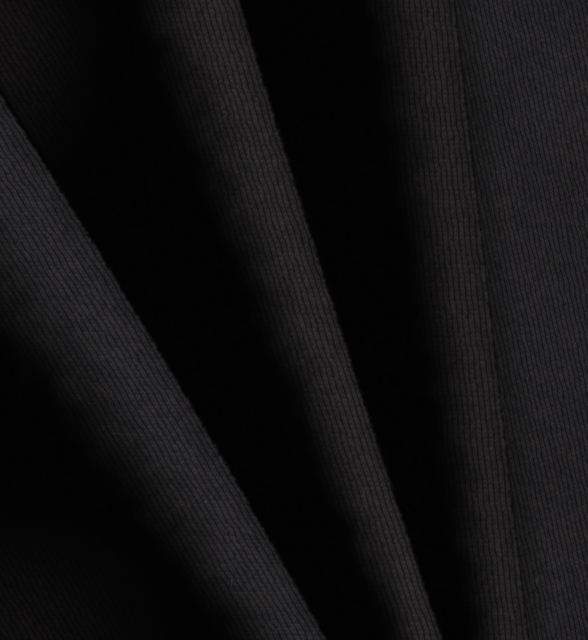
This texture is drawn by a Shadertoy shader. Its source:

```glsl
// Dark knitted cloth gathered into three soft folds beside a flat panel.
// Each fold is a curved crest with a crisp right side and a slow fade to the left;
// a stitch pattern follows every crest, with noise for lint and uneven yarn.

const float TAU = 6.2831853;

float hash(vec2 p) {
    return fract(sin(dot(p, vec2(127.1, 311.7))) * 43758.5453);
}

float noise(vec2 p) {
    vec2 cell = floor(p), f = fract(p);
    f = f * f * (3.0 - 2.0 * f);
    float low = mix(hash(cell), hash(cell + vec2(1, 0)), f.x);
    float high = mix(hash(cell + vec2(0, 1)), hash(cell + vec2(1, 1)), f.x);
    return mix(low, high, f.y);
}

float fbm(vec2 p) {
    float sum = 0.0, gain = 0.5;
    for (int i = 0; i < 4; i++) {
        sum += gain * noise(p);
        p = p * 2.03 + 17.0;
        gain *= 0.5;
    }
    return sum;
}

// Columns of V-shaped stitches, one stitch per unit square.
float knit(vec2 p) {
    p += 0.35 * (vec2(noise(p * 0.4), noise(p * 0.4 + 40.0)) - 0.5);
    float side = abs(fract(p.x) - 0.5);
    float groove = smoothstep(0.5, 0.22, side);
    float loops = 0.5 + 0.5 * cos(TAU * (p.y + 1.3 * side));
    float yarn = hash(floor(vec2(p.x * 2.0, p.y)));
    return 0.62 + 0.34 * groove + 0.2 * loops * groove + 0.22 * (yarn - 0.5);
}

// Crest position at height y: foot, slope and bend.
float crest(float y, vec3 curve) {
    return curve.x + y * (curve.y + y * curve.z);
}

// Light on one fold; span gives its width at the foot and the growth with height.
float foldLight(vec2 p, vec3 curve, vec2 span) {
    float slope = curve.y + 2.0 * curve.z * p.y;
    float facing = inversesqrt(1.0 + slope * slope);
    float inside = crest(p.y, curve) - p.x;
    float fuzz = 0.004 * (noise(p * 190.0) - 0.5);
    float edge = smoothstep(-0.002, 0.006, inside * facing + fuzz);
    float depth = inside / (span.x + span.y * p.y);
    depth += 0.22 * (fbm(p * 28.0) - 0.47);
    float fade = smoothstep(1.12, 0.3, depth);
    float rim = mix(0.82, 1.0, smoothstep(0.0, 0.22, depth));
    return edge * fade * rim;
}

// Stitch pattern aligned with a crest.
float foldKnit(vec2 p, vec3 curve) {
    float slope = curve.y + 2.0 * curve.z * p.y;
    float facing = inversesqrt(1.0 + slope * slope);
    float across = (p.x - crest(p.y, curve)) * facing;
    return knit(vec2(across / 0.0088, p.y / facing / 0.0072));
}

vec3 fold(vec2 p, vec3 curve, vec2 span, vec3 tint) {
    return tint * foldLight(p, curve, span) * foldKnit(p, curve);
}

// Flat panel right of the seam, with finer slanted stitches.
vec3 panel(vec2 p, float seamX, vec3 tint) {
    float offset = p.x - seamX;
    float cover = smoothstep(-0.001, 0.003, offset);
    float shade = mix(0.72, 1.0, smoothstep(0.0, 0.05, offset));
    vec2 slanted = vec2(offset + 0.1 * p.y, p.y + 0.55 * offset);
    float broad = 0.85 + 0.32 * fbm(p * vec2(9.0, 6.0));
    return tint * cover * shade * broad * knit(slanted / vec2(0.0076, 0.0066));
}

void mainImage(out vec4 fragColor, in vec2 fragCoord) {
    vec2 p = fragCoord / iResolution.y;

    vec3 leftCrest = vec3(0.512, -0.56, -0.0436);
    vec3 middleCrest = vec3(0.693, -0.335, 0.017);
    vec3 rightCrest = vec3(0.826, -0.116, 0.0);

    // Deep shadow and the three lit folds
    vec3 color = vec3(0.012, 0.010, 0.011);
    color += fold(p, leftCrest, vec2(0.15, 0.18), vec3(0.143, 0.139, 0.146));
    color += fold(p, middleCrest, vec2(0.085, 0.085), vec3(0.138, 0.131, 0.134));
    color += fold(p, rightCrest, vec2(0.088, 0.052), vec3(0.122, 0.115, 0.117));

    // Panel and the pale ridge along its seam
    float seamX = crest(p.y, rightCrest);
    color += panel(p, seamX, vec3(0.127, 0.123, 0.129));
    float ridge = exp(-pow((p.x - seamX + 0.002) / 0.0035, 2.0));
    color += 0.045 * ridge * (0.6 + 0.6 * noise(p * 150.0));

    // Faint cloth in the upper and lower left corners
    float behind = smoothstep(0.0, 0.01, p.x - crest(p.y, leftCrest));
    float upper = behind * smoothstep(0.24, 0.0, length((p - vec2(0.0, 0.94)) * vec2(1.3, 0.8)));
    float lower = smoothstep(0.26, 0.0, length((p - vec2(0.02, 0.0)) * vec2(0.9, 1.1)));
    color += vec3(0.062, 0.057, 0.058) * (upper + 0.75 * lower) * foldKnit(p, leftCrest);

    // Warm and cool yarn flecks plus sparse lint
    float fleck = noise(p * 240.0) - 0.5;
    color *= 1.0 + fleck * vec3(0.28, 0.2, 0.16);
    float lint = smoothstep(0.93, 1.0, noise(p * 130.0 + 9.0));
    color += 0.05 * lint * smoothstep(0.03, 0.1, color.g);

    fragColor = vec4(color, 1.0);
}
```
